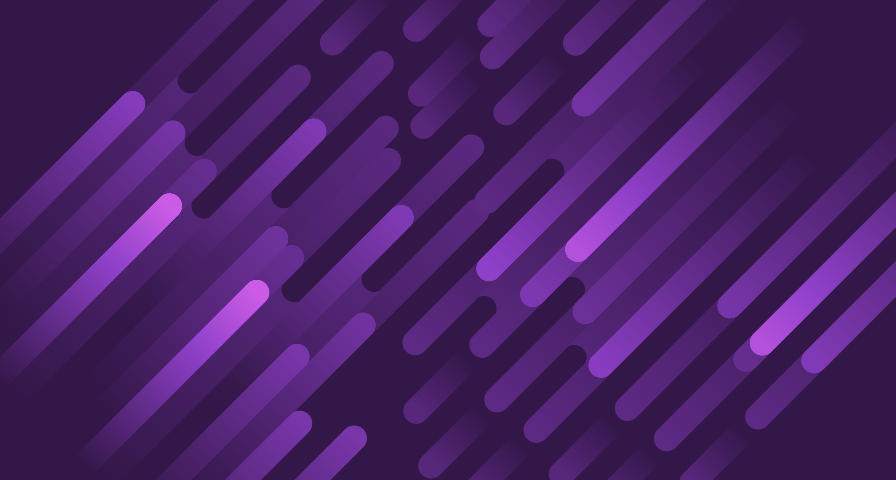
Reproduce this background procedurally as a Shadertoy shader.

```glsl
// Diagonal rounded streaks in glowing violet, facing each other across a dark plum field.

const float LANE_WIDTH = 0.0512;   // in canvas heights
const float UP = 1.0;              // body runs toward the upper right
const float DOWN = -1.0;           // body runs toward the lower left

float hash(float lane, float seed) {
    return fract(lane * 0.809 + seed);
}

float inRange(float x, float low, float high) {
    return step(low, x) * step(x, high);
}

// Coverage of a half-infinite capsule one lane wide; p = (along, across) in lanes.
float capsule(vec2 p, float head, float dir, float px) {
    float along = (p.x - head) * dir;
    float d = length(vec2(min(along, 0.0), p.y)) - 0.5;
    return 1.0 - smoothstep(0.0, px, d);
}

float fade(float along, float len) {
    return clamp(1.0 - along / len, 0.0, 1.0);
}

// Round-headed streak that dims away from its head.
float streak(vec2 p, float head, float dir, float len, float peak, float px) {
    return capsule(p, head, dir, px) * peak * fade((p.x - head) * dir, len);
}

// Lane filling whose end is hollowed out by a dark capsule.
float hollow(vec2 p, float tip, float dir, float len, float peak, float px) {
    float along = (p.x - tip) * dir;
    float band = 1.0 - smoothstep(0.5, 0.5 + px, abs(p.y));
    return band * step(0.0, along) * (1.0 - capsule(p, tip, -dir, px)) * peak * fade(along, len);
}

// Upper left group: heads point to the upper right, with short pills beyond them.
float leftLane(vec2 p, float lane, float px) {
    float base = 5.0 + 4.5 * hash(lane, 0.4);
    float dimHead = base + 2.0 * max(10.0 - lane, 0.0);
    float brightHead = base - 3.0 - 4.0 * hash(lane, 0.7);
    float pink = step(abs(mod(lane, 5.0) - 1.0), 0.1);
    float glow = streak(p, dimHead, DOWN, 15.0, 0.42, px);
    glow = max(glow, streak(p, brightHead, DOWN, 10.0, 0.5 + 0.45 * hash(lane, 0.2), px));
    glow = max(glow, pink * streak(p, brightHead - 2.0, DOWN, 10.0, 1.5, px));
    float pills = max(streak(p, dimHead + 2.0, UP, 3.0, 0.4, px),
                      streak(p, dimHead + 6.0, UP, 5.0, 0.45, px));
    return max(glow, pills * step(lane, 18.5));
}

// Lower right group: heads point to the lower left, with short pills below them.
float rightLane(vec2 p, float lane, float px) {
    float dimHead = 1.5 + 3.0 * hash(lane, 0.4)
                  + 0.7 * max(lane - 26.0, 0.0) + 2.5 * max(22.0 - lane, 0.0);
    float brightHead = dimHead + 2.5 + 3.5 * hash(lane, 0.7);
    float pink = step(mod(lane, 8.0), 0.1);
    float glow = streak(p, dimHead, UP, 11.0, 0.45, px);
    glow = max(glow, streak(p, brightHead, UP, 12.0, 0.5 + 0.5 * hash(lane, 0.2), px));
    glow = max(glow, pink * streak(p, dimHead + 5.5, UP, 13.0, 1.3, px));
    return max(glow, streak(p, dimHead - 3.8, UP, 3.0, 0.4, px) * step(22.5, lane));
}

// Lanes between the streaks: hollow-ended fillings, plus heads near the lower edge.
float gapLane(vec2 p, float lane, float px) {
    float h = hash(lane, 0.4);
    float leftTip = -0.5 + 4.2 * h;
    float rightTip = 5.0 + 5.0 * h + 2.0 * max(23.0 - lane, 0.0);
    float lowHead = -1.5 - 3.0 * hash(lane, 0.7);
    float glow = hollow(p, leftTip, DOWN, 11.0, 0.38, px) * inRange(lane, 7.5, 19.5);
    glow = max(glow, hollow(p, rightTip, UP, 11.0, 0.38, px) * inRange(lane, 20.5, 27.5));
    return max(glow, streak(p, lowHead, DOWN, 9.0, 0.75, px) * inRange(lane, 18.5, 23.5));
}

// Brightness of one lane, choosing streaks or fillings by parity.
float laneGlow(vec2 p, float lane, float px) {
    float parity = mod(lane + step(15.5, lane), 2.0);
    if (parity < 0.5) return gapLane(p, lane, px);
    float left = leftLane(p, lane, px) * inRange(lane, 6.5, 20.5);
    float right = rightLane(p, lane, px) * inRange(lane, 19.5, 34.5);
    return max(left, right);
}

vec3 glowColor(float glow) {
    vec3 plum = vec3(0.20, 0.09, 0.285);
    vec3 violet = vec3(0.56, 0.25, 0.79);
    vec3 orchid = vec3(0.80, 0.36, 0.90);
    vec3 color = mix(plum, violet, min(glow, 1.0));
    return mix(color, orchid, clamp((glow - 1.0) * 2.0, 0.0, 1.0));
}

void mainImage(out vec4 fragColor, in vec2 fragCoord) {
    // Turn the canvas by 45 degrees, measured from the upper left corner in lanes.
    vec2 uv = fragCoord / iResolution.y;
    float drop = 1.0 - uv.y;
    float along = (uv.x - drop) * 0.7071 / LANE_WIDTH;
    float across = (uv.x + drop) * 0.7071 / LANE_WIDTH + 0.2;
    float px = 1.0 / (iResolution.y * LANE_WIDTH);

    // Neighbouring lanes overlap by one smoothed edge.
    float nearest = floor(across + 0.5);
    float glow = 0.0;
    for (int i = -1; i <= 1; i++) {
        float lane = nearest + float(i);
        glow = max(glow, laneGlow(vec2(along, across - lane), lane, px));
    }
    fragColor = vec4(glowColor(glow), 1.0);
}
```
